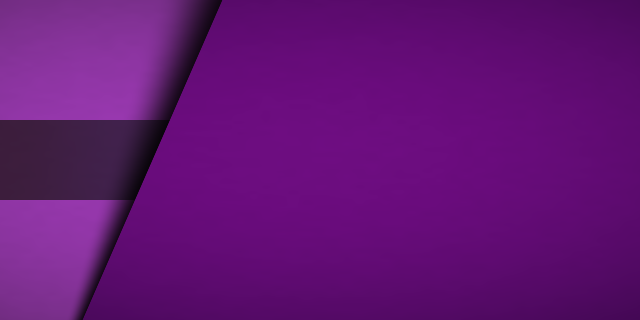
Reproduce this background procedurally as a Shadertoy shader.

```glsl
const vec3 PANEL_CORE = vec3(0.43, 0.05, 0.505);
const vec3 PANEL_RIM  = vec3(0.25, 0.03, 0.315);
const vec3 LILAC_CORE = vec3(0.60, 0.22, 0.69);
const vec3 LILAC_RIM  = vec3(0.43, 0.17, 0.49);
const vec3 BAND_LEFT  = vec3(0.235, 0.115, 0.235);
const vec3 BAND_RIGHT = vec3(0.255, 0.13, 0.30);

float hash(vec2 p) {
    return fract(sin(dot(p, vec2(127.1, 311.7))) * 43758.5);
}

float valueNoise(vec2 p) {
    vec2 cell = floor(p);
    vec2 f = fract(p);
    f = f * f * (3.0 - 2.0 * f);
    float low = mix(hash(cell), hash(cell + vec2(1.0, 0.0)), f.x);
    float high = mix(hash(cell + vec2(0.0, 1.0)), hash(cell + vec2(1.0, 1.0)), f.x);
    return mix(low, high, f.y);
}

// Elliptical falloff: 0 at the centre, 1 on the rim
float ellipse(vec2 p, vec2 center, vec2 radius) {
    vec2 q = (p - center) / radius;
    return clamp(dot(q, q), 0.0, 1.0);
}

// Antialiased step: 1 where the signed distance is positive
float cover(float dist, float pixel) {
    return smoothstep(-0.5 * pixel, 0.5 * pixel, dist);
}

// Horizontal position of the slanted edge at height y
float slantX(float y) {
    return mix(0.258, 0.695, y);
}

vec3 lilacLayer(vec2 p) {
    float fade = ellipse(p, vec2(0.42, 0.5), vec2(0.95, 0.59));
    return mix(LILAC_CORE, LILAC_RIM, fade);
}

vec3 bandLayer(vec2 p) {
    return mix(BAND_LEFT, BAND_RIGHT, smoothstep(0.0, 0.42, p.x));
}

vec3 panelLayer(vec2 p, float aspect) {
    vec2 center = vec2(0.5 * aspect, 0.53);
    float fade = ellipse(p, center, vec2(0.84 * aspect, 0.70));
    return mix(PANEL_CORE, PANEL_RIM, fade);
}

// Shadow beside the slant, broader towards the top
float slantShadow(float gap, float height) {
    float width = mix(0.055, 0.22, height);
    float near = 1.0 - smoothstep(-0.15 * width, width, gap);
    return 0.93 * pow(near, 1.3);
}

void mainImage(out vec4 fragColor, in vec2 fragCoord) {
    float pixel = 1.0 / iResolution.y;
    float aspect = iResolution.x * pixel;
    vec2 p = fragCoord * pixel;
    float gap = slantX(p.y) - p.x;

    // Lilac backdrop with the dark horizontal band
    float band = cover(0.125 - abs(p.y - 0.5), pixel);
    vec3 color = mix(lilacLayer(p), bandLayer(p), band);
    color *= 1.0 - slantShadow(max(gap, 0.0), p.y);

    // Large panel to the right of the slant
    float slantLength = length(vec2(1.0, slantX(1.0) - slantX(0.0)));
    float panel = cover(-gap / slantLength, pixel);
    color = mix(color, panelLayer(p, aspect), panel);

    // Faint mottling
    color *= 1.0 + 0.02 * (valueNoise(p * vec2(24.0, 60.0)) - 0.5);
    fragColor = vec4(color, 1.0);
}
```
